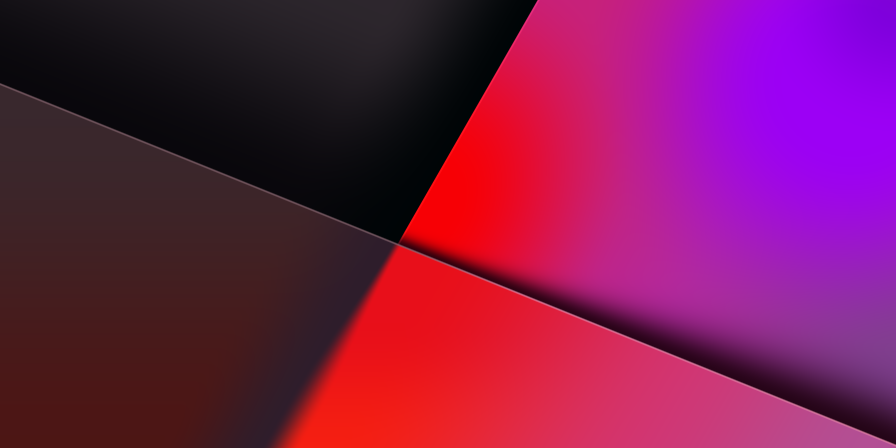
This background is drawn by a Shadertoy shader. Its source:

```glsl
// Two backdrop panels, charcoal and red-to-violet, meet along a steep diagonal.
// A frosted glass sheet covers the lower part: it blurs the diagonal, has a
// thin lit rim and drops a soft shadow on the vivid panel above it.

#define JOINT vec2(0.887, 0.4545)   // where the rim crosses the diagonal
#define GLASS_SLOPE 0.4035          // fall of the rim per unit of x
#define DIAGONAL_LEAN 0.574         // x shift of the diagonal per unit of y
#define RIM_WIDTH 0.0016
#define BLUR_NEAR 0.010
#define BLUR_FAR 0.038
#define SHADOW_NEAR 0.022
#define SHADOW_FAR 0.095

// Charcoal panel: a faint sheen that dies out towards both edges.
vec3 charcoalPanel(float side, float above) {
    float sheen = smoothstep(0.0, 0.48, above);
    vec3 color = mix(vec3(0.035, 0.028, 0.045), vec3(0.175, 0.150, 0.175), sheen);
    return mix(vec3(0.0, 0.018, 0.025), color, smoothstep(0.0, 0.28, -side));
}

// Vivid panel: magenta field with a red glow, a violet glow and a dusky corner.
vec3 vividPanel(vec2 p, float side, float along, float above) {
    vec3 color = mix(vec3(0.78, 0.13, 0.48), vec3(0.70, 0.16, 0.62),
                     smoothstep(0.25, 0.65, side));
    float dusk = smoothstep(0.65, 0.05, length(p - vec2(2.05, 0.12)));
    color = mix(color, vec3(0.50, 0.25, 0.56), dusk);

    float violet = smoothstep(0.62, 0.14, length(p - vec2(1.90, 0.82)));
    vec3 violetColor = mix(vec3(0.61, 0.0, 0.96), vec3(0.49, 0.0, 0.86),
                           smoothstep(0.30, 0.0, length(p - vec2(2.0, 1.0))));
    color = mix(color, violetColor, violet);

    float red = smoothstep(0.45, 0.07, length(vec2(side, 0.75 * (along - 0.10))));
    color = mix(color, vec3(0.97, 0.0, 0.02), red);

    // Shadow of the glass, widening to the right
    float reach = mix(SHADOW_NEAR, SHADOW_FAR, smoothstep(0.85, 2.0, p.x));
    float shadow = exp(-above * above / (reach * reach));
    return mix(color, vec3(0.11, 0.0, 0.05), 0.92 * shadow);
}

// Glass sheet: tinted versions of both panels joined by a blurred diagonal.
vec3 glassSheet(vec2 p, float side, float below) {
    vec3 smoke = mix(vec3(0.30, 0.085, 0.08), vec3(0.225, 0.155, 0.175),
                     smoothstep(0.0, 0.75, p.y));
    smoke = mix(vec3(0.18, 0.115, 0.17), smoke, smoothstep(0.02, 0.24, -side));

    vec3 ember = mix(vec3(0.96, 0.12, 0.07), vec3(0.91, 0.06, 0.10),
                     smoothstep(0.0, 0.28, p.y));
    vec3 rose = mix(vec3(0.82, 0.21, 0.45), vec3(0.70, 0.31, 0.58),
                    smoothstep(0.65, 1.15, side));
    ember = mix(ember, rose, smoothstep(0.10, 0.75, side));

    float blur = mix(BLUR_NEAR, BLUR_FAR, smoothstep(0.0, 0.45, below));
    return mix(smoke, ember, smoothstep(-blur, blur, side));
}

void mainImage(out vec4 fragColor, in vec2 fragCoord) {
    vec2 p = fragCoord / iResolution.y;
    float pixel = 1.0 / iResolution.y;

    // Signed distances to the rim and the diagonal, and the way along the latter
    vec2 q = p - JOINT;
    float above = dot(q, normalize(vec2(GLASS_SLOPE, 1.0)));
    float side = dot(q, normalize(vec2(1.0, -DIAGONAL_LEAN)));
    float along = dot(q, normalize(vec2(DIAGONAL_LEAN, 1.0)));

    // Backdrop with a fine lit edge on the diagonal
    vec3 backdrop = mix(charcoalPanel(side, above),
                        vividPanel(p, side, along, above),
                        smoothstep(-0.7 * pixel, 0.7 * pixel, side));
    float edgeLight = smoothstep(1.5 * pixel, 0.0, abs(side - pixel));
    backdrop += 0.12 * edgeLight * vec3(0.9, 0.5, 0.5);

    // Glass over the backdrop
    vec3 color = mix(glassSheet(p, side, -above), backdrop,
                     smoothstep(-0.7 * pixel, 0.7 * pixel, above));

    // Lit rim of the glass
    float rim = smoothstep(RIM_WIDTH + pixel, 0.0, abs(above));
    vec3 rimColor = mix(vec3(0.52, 0.39, 0.43), vec3(0.90, 0.52, 0.66),
                        smoothstep(-0.05, 0.35, side));
    color = mix(color, rimColor, 0.75 * rim);

    fragColor = vec4(clamp(color, 0.0, 1.0), 1.0);
}
```
